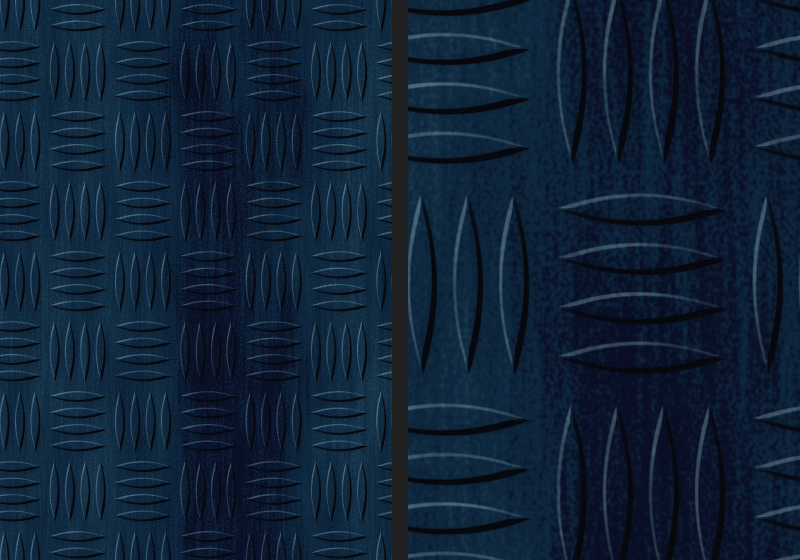
Left: the whole. Right: its middle third, enlarged.
Give the GLSL for this texture, as a WebGL 2 fragment shader.

```glsl
#version 300 es
precision highp float;

uniform vec2 u_resolution;
out vec4 fragColor;

#define CELLS vec2(6.0, 8.0)
#define CELL_SHIFT vec2(0.314, 0.515)
#define BAR_SPACING 0.235
#define BAR_HALF_LENGTH 0.40
#define BAR_HALF_WIDTH 0.066
#define LIGHT_WIDTH 0.016
#define SHADOW_WIDTH 0.025
#define GRAIN 0.36
#define STREAKS 0.26

const vec3 NIGHT = vec3(0.035, 0.055, 0.145);
const vec3 STEEL = vec3(0.050, 0.150, 0.240);
const vec3 PALE_STEEL = vec3(0.105, 0.235, 0.315);
const vec3 HIGHLIGHT = vec3(0.33, 0.45, 0.52);
const vec3 SHADOW = vec3(0.025, 0.030, 0.050);

vec2 gradientAt(vec2 cell) {
    vec3 h = fract(cell.xyx * vec3(0.1031, 0.1030, 0.0973));
    h += dot(h, h.yzx + 33.33);
    float angle = 6.2832 * fract((h.x + h.y) * h.z);
    return vec2(cos(angle), sin(angle));
}

float gradientNoise(vec2 p) {
    vec2 i = floor(p), f = p - i;
    vec2 s = f * f * f * (f * (f * 6.0 - 15.0) + 10.0);
    vec2 e = vec2(1.0, 0.0);
    float low = mix(dot(gradientAt(i), f), dot(gradientAt(i + e), f - e), s.x);
    float high = mix(dot(gradientAt(i + e.yx), f - e.yx),
                     dot(gradientAt(i + 1.0), f - 1.0), s.x);
    return mix(low, high, s.y);
}

float bell(float x, float centre, float width) {
    float d = (x - centre) / width;
    return exp(-d * d);
}

// Antialiased stroke of full width w around distance zero
float stroke(float d, float w, float blur) {
    return (1.0 - smoothstep(-blur, blur, abs(d) - 0.5 * w)) * min(1.0, w / blur);
}

// Brightness of the stained, brushed plate: 0 is night blue, 1 is pale steel
float plateTone(vec2 uv) {
    float drift = 0.04 * gradientNoise(vec2(3.0, uv.y * 3.0));
    float stain = 0.50 * bell(uv.x, 0.53 + drift, 0.11)
                + 0.36 * bell(uv.x, 0.70 - drift, 0.10);
    stain *= 0.85 + 0.25 * bell(uv.y, 0.38, 0.3);
    float clouds = 0.30 * gradientNoise(uv * vec2(9.0, 4.0) + 7.3)
                 + 0.18 * gradientNoise(uv * vec2(22.0, 9.0) + 31.7);
    float streaks = gradientNoise(uv * vec2(150.0, 12.0))
                  + 0.6 * gradientNoise(uv * vec2(60.0, 5.0) + 11.0);
    float grain = gradientNoise(uv * vec2(290.0, 330.0) + 0.37)
                + 0.5 * gradientNoise(uv * vec2(170.0, 150.0) + 50.6);
    return 0.67 - stain + clouds + STREAKS * streaks + GRAIN * grain;
}

// Raised pointed bars: x is the lit edge, y the shaded edge
vec2 barEdges(vec2 uv) {
    vec2 grid = uv * CELLS + CELL_SHIFT;
    vec2 cell = floor(grid);
    vec2 local = grid - cell - 0.5;
    bool upright = mod(cell.x + cell.y, 2.0) < 0.5;
    float along = upright ? local.y : local.x;
    float across = upright ? -local.x : local.y;

    // Four bars per cell, each bounded by two parabolic arcs
    float index = clamp(floor(across / BAR_SPACING), -2.0, 1.0) + 0.5;
    float offset = across - index * BAR_SPACING;
    float t = along / BAR_HALF_LENGTH;
    float slope = 2.0 * BAR_HALF_WIDTH * t / BAR_HALF_LENGTH;
    float d = (abs(offset) - BAR_HALF_WIDTH * (1.0 - t * t)) / sqrt(1.0 + slope * slope);

    // Light falls from the upper left
    float facing = clamp(offset / 0.008, -1.0, 1.0) + (upright ? slope : -slope);
    float lit = clamp(facing, 0.0, 1.3);
    float shaded = clamp(-facing, 0.0, 1.3);
    float blur = max(0.75 * CELLS.y / u_resolution.y, 0.006);
    float wear = 0.85 + 0.6 * gradientNoise(grid * 3.0 + 5.2);
    float light = stroke(d, LIGHT_WIDTH * lit, blur) * lit * wear;
    float dark = stroke(d, SHADOW_WIDTH * shaded, blur) * shaded;
    float softDark = 0.16 * shaded * exp(-abs(d) / 0.03);
    return clamp(vec2(light, dark + softDark), 0.0, 1.0);
}

void main() {
    vec2 uv = gl_FragCoord.xy / u_resolution;
    float tone = clamp(plateTone(uv), 0.0, 1.15);
    vec3 color = mix(NIGHT, STEEL, smoothstep(0.0, 0.5, tone));
    color = mix(color, PALE_STEEL, smoothstep(0.45, 1.15, tone));

    // Edges dim where the plate is stained
    vec2 edges = barEdges(uv);
    color = mix(color, SHADOW, edges.y);
    color = mix(color, HIGHLIGHT * (0.7 + 0.4 * tone), 0.85 * edges.x);
    fragColor = vec4(color, 1.0);
}
```
